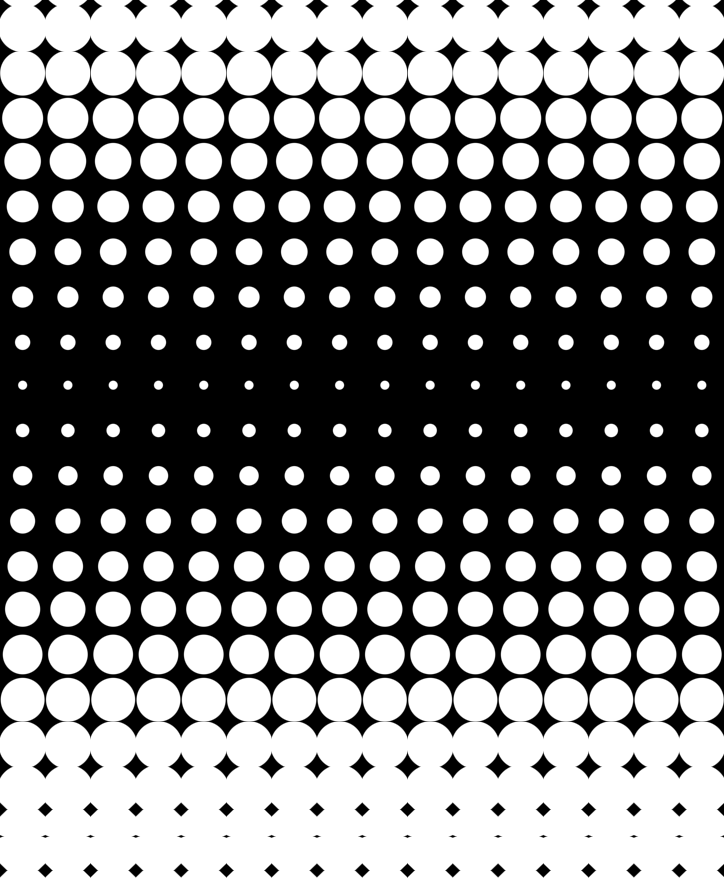
Write a Shadertoy shader that draws this pattern.

```glsl
// Halftone bands: white dots on black shrink toward a dark waist, then swell
// until they merge at the top and bottom. Dots are a union of circle distances
// on a grid; the solid foot is cut by three rows of small diamonds.

const float ROWS = 20.0;           // grid rows over the canvas height
const float COLUMN_PITCH = 1.0107; // column spacing, in row heights
const float FIRST_ROW = 0.598;     // depth of row zero below the top edge
const float ROW_DRIFT = 0.011;     // slight stagger, repeating every five rows
const float WAIST_ROW = 8.15;      // row where the dots are smallest
const float WAIST_RADIUS = 0.09;
const float GROWTH = 0.072;        // radius gained per row from the waist
const float GROWTH_FALLOFF = 0.002;
const float FOOT_DEPTH = 17.62;    // solid white begins here
const vec3 DIAMOND_DEPTHS = vec3(18.07, 18.67, 19.43);
const vec2 DIAMOND_SIZE = vec2(0.16, 0.155);
const vec2 SLIVER_SIZE = vec2(0.07, 0.03);
const vec3 INK = vec3(0.0);
const vec3 PAPER = vec3(1.0);

float rowCenter(float row) {
    return FIRST_ROW + row + ROW_DRIFT * mod(row - 3.0, 5.0);
}

float dotRadius(float row) {
    float d = abs(row - WAIST_ROW);
    return WAIST_RADIUS + GROWTH * d - GROWTH_FALLOFF * d * d;
}

// Signed distance to the merged dots of the nearest rows and columns
float dotField(vec2 p) {
    float nearestRow = floor(p.y - FIRST_ROW + 0.5);
    float nearestColumn = floor(p.x / COLUMN_PITCH);
    float dist = 10.0;
    for (int j = -1; j <= 1; j++) {
        float row = nearestRow + float(j);
        for (int i = -1; i <= 1; i++) {
            float x = (nearestColumn + float(i) + 0.5) * COLUMN_PITCH;
            vec2 center = vec2(x, rowCenter(row));
            dist = min(dist, length(p - center) - dotRadius(row));
        }
    }
    return dist;
}

float diamond(vec2 p, vec2 halfSize) {
    vec2 normal = normalize(halfSize.yx);
    return dot(abs(p), normal) - halfSize.x * normal.x;
}

// Diamonds sit on the lines between columns
float diamondField(vec2 p) {
    float x = (fract(p.x / COLUMN_PITCH + 0.5) - 0.5) * COLUMN_PITCH;
    float dist = 10.0;
    for (int i = 0; i < 3; i++) {
        vec2 size = i == 1 ? SLIVER_SIZE : DIAMOND_SIZE;
        dist = min(dist, diamond(vec2(x, p.y - DIAMOND_DEPTHS[i]), size));
    }
    return dist;
}

void mainImage(out vec4 fragColor, in vec2 fragCoord) {
    // Row-height units, with y as depth below the top edge
    float pixel = ROWS / iResolution.y;
    vec2 p = fragCoord * pixel;
    p.y = ROWS - p.y;

    // White dots and foot, minus the diamonds
    float white = min(dotField(p), FOOT_DEPTH - p.y);
    white = max(white, -diamondField(p));

    float coverage = smoothstep(0.8, -0.8, white / pixel);
    fragColor = vec4(mix(INK, PAPER, coverage), 1.0);
}
```
